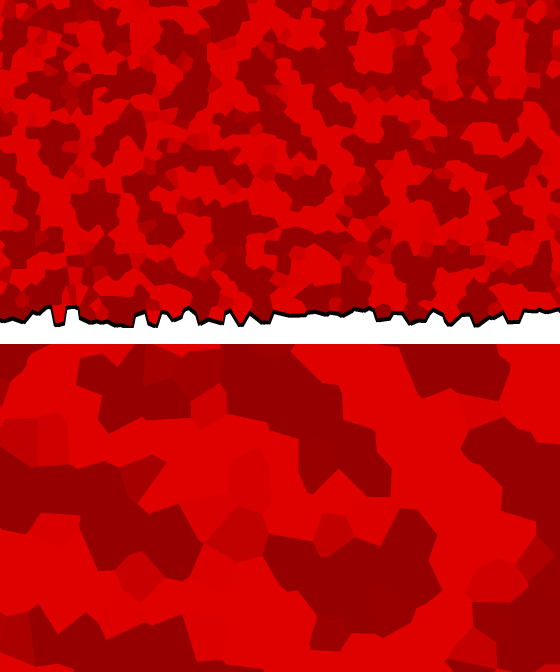
Top: the whole. Bottom: its middle third, enlarged.
Give the GLSL for this texture, as a Shadertoy shader.

```glsl
// A red two-tone camouflage sheet with a torn lower edge on white.
// Cellular noise gives angular flakes; layered sines pick each flake's tone.
// Flakes seated too low are dropped, and a black rim hangs below the tear.

const vec3 BRIGHT_RED = vec3(0.875, 0.0, 0.0);
const vec3 DARK_RED = vec3(0.59, 0.0, 0.0);
const vec3 RIM_BLACK = vec3(0.01);
const vec3 PAPER_WHITE = vec3(1.0);

const float FLAKES_PER_HEIGHT = 25.0;
const float TEAR_HEIGHT = 0.043;
const vec2 RIM_OFFSET = vec2(0.004, 0.012);
const int WAVES = 9;
const int SAMPLES = 3;

vec2 hash2(vec2 cell) {
    vec3 q = fract(cell.xyx * vec3(0.1031, 0.1030, 0.0973));
    q += dot(q, q.yzx + 33.33);
    return fract((q.xx + q.yz) * q.zy);
}

// Position of the cellular seed nearest to p, in canvas heights
vec2 nearestSeed(vec2 p, float density) {
    vec2 shift = vec2(60.0, 60.5);
    vec2 g = p * density + shift;
    vec2 base = floor(g);
    vec2 best = g;
    float bestDist = 1e3;
    for (int y = -1; y <= 1; y++) {
        for (int x = -1; x <= 1; x++) {
            vec2 cell = base + vec2(x, y);
            vec2 seed = cell + 0.5 + 0.92 * (hash2(cell) - 0.5);
            vec2 d = seed - g;
            float dist = dot(d, d);
            if (dist < bestDist) {
                bestDist = dist;
                best = seed;
            }
        }
    }
    return (best - shift) / density;
}

// Plane waves in scattered directions, scaled to unit deviation
float waveField(vec2 p, float frequency) {
    float sum = 0.0;
    for (int i = 0; i < WAVES; i++) {
        float n = float(i);
        float angle = 2.4 * n + 0.3;
        float k = frequency * (0.75 + 0.5 * fract(n * 0.618));
        sum += sin(k * dot(p, vec2(cos(angle), sin(angle))) + 1.7 * n * n);
    }
    return sum / sqrt(0.5 * float(WAVES));
}

vec3 flakeColor(vec2 seed) {
    float grain = hash2(floor(seed * 4096.0)).x - 0.5;
    float tone = waveField(seed, 40.0) + 1.7 * grain;
    return mix(DARK_RED, BRIGHT_RED, smoothstep(-0.3, 0.3, tone));
}

bool onSheet(vec2 p) {
    return nearestSeed(p, FLAKES_PER_HEIGHT).y > TEAR_HEIGHT;
}

vec3 sceneColor(vec2 p) {
    vec2 seed = nearestSeed(p, FLAKES_PER_HEIGHT);
    if (seed.y > TEAR_HEIGHT) return flakeColor(seed);
    vec2 mirrored = RIM_OFFSET * vec2(-1.0, 1.0);
    bool rim = onSheet(p + RIM_OFFSET) || onSheet(p + mirrored);
    return rim ? RIM_BLACK : PAPER_WHITE;
}

void mainImage(out vec4 fragColor, in vec2 fragCoord) {
    // Average a small grid of samples to smooth the flake edges
    vec3 color = vec3(0.0);
    for (int j = 0; j < SAMPLES; j++) {
        for (int i = 0; i < SAMPLES; i++) {
            vec2 offset = (vec2(i, j) + 0.5) / float(SAMPLES) - 0.5;
            color += sceneColor((fragCoord + offset) / iResolution.y);
        }
    }
    fragColor = vec4(color / float(SAMPLES * SAMPLES), 1.0);
}
```
